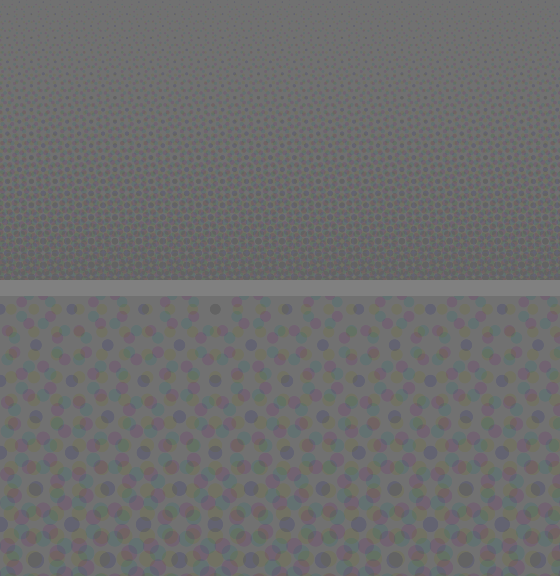
Top: the whole. Bottom: its middle third, enlarged.
Write a WebGL 2 fragment shader that draws this texture.

```glsl
#version 300 es
precision highp float;
// Soft grey halftone: cyan, magenta and yellow dot screens that swell toward the bottom edge.

uniform vec2 u_resolution;
out vec4 fragColor;

const vec3 PAPER = vec3(0.443);
const vec3 CYAN = vec3(0.875, 1.0, 1.0);
const vec3 MAGENTA = vec3(1.0, 0.88, 1.0);
const vec3 YELLOW = vec3(1.0, 1.0, 0.88);

const float PITCH = 0.027;                // dot spacing, in canvas heights
const vec2 ROSETTE = vec2(0.923, 0.651);  // a point where all screens meet
const float TOP_RADIUS = 0.10;            // dot radii, in dot spacings
const float BOTTOM_RADIUS = 0.50;

// Rotates a point so that the given unit axis becomes horizontal.
vec2 alignTo(vec2 p, vec2 axis) {
    return vec2(dot(p, axis), dot(p, vec2(-axis.y, axis.x)));
}

// Coverage of a square grid of round dots turned along an axis.
float dotScreen(vec2 p, vec2 direction, float radius, float edge) {
    vec2 grid = alignTo(p, normalize(direction));
    vec2 local = fract(grid + 0.5) - 0.5;
    return 1.0 - smoothstep(-edge, edge, length(local) - radius);
}

// Multiplies a colour by an ink where the ink covers it.
vec3 overprint(vec3 base, vec3 ink, float coverage) {
    return base * mix(vec3(1.0), ink, coverage);
}

void main() {
    vec2 uv = gl_FragCoord.xy / u_resolution.y;
    vec2 p = (uv - ROSETTE) / PITCH;
    float edge = 0.45 / (u_resolution.y * PITCH);
    float radius = mix(BOTTOM_RADIUS, TOP_RADIUS, uv.y);

    // The slopes 3:1 and 1:3 make every fifth cyan and magenta dot coincide.
    vec3 color = PAPER;
    color = overprint(color, CYAN, dotScreen(p, vec2(1.0, 3.0), radius, edge));
    color = overprint(color, MAGENTA, dotScreen(p, vec2(3.0, 1.0), radius, edge));
    color = overprint(color, YELLOW, dotScreen(p, vec2(1.0, 0.0), radius, edge));
    fragColor = vec4(color, 1.0);
}
```
